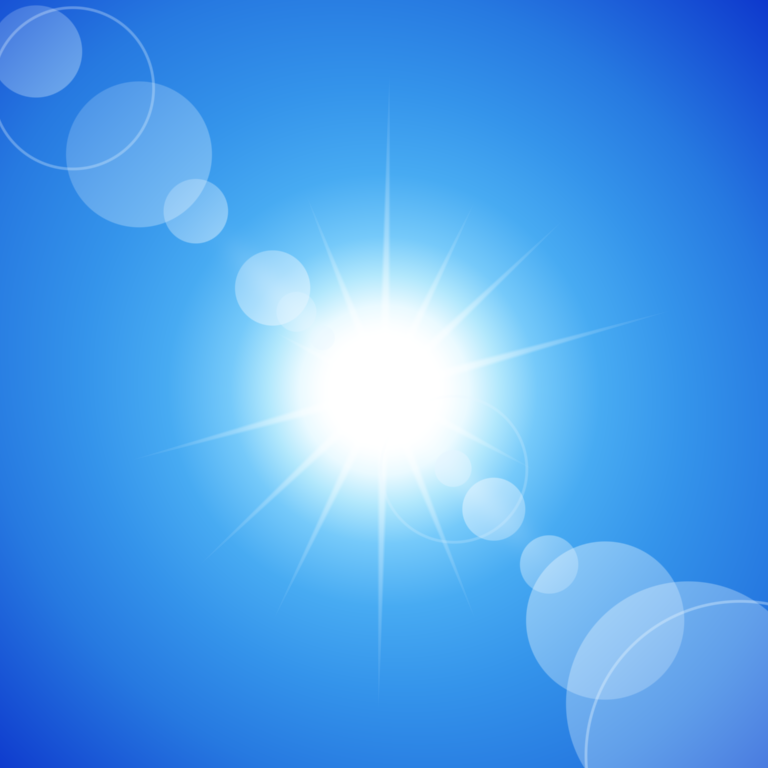
A Shadertoy shader for this background:

```glsl
// Bright sun burst in a blue sky with a diagonal chain of lens flare discs and rings.

const vec2 SUN = vec2(0.5, 0.492);
const vec2 FLARE_ORIGIN = vec2(0.5, 0.48);
const vec2 FLARE_STEP = vec2(1.0, -1.0);
const vec3 FLARE_TINT = vec3(0.90, 0.96, 1.0);
const float SKY_STRETCH = 0.88;     // sky glow reaches further along the flare axis
const float RAY_HALF_WIDTH = 0.010;
const float RAY_STRENGTH = 0.60;
const float RING_HALF_WIDTH = 0.0018;
const float BEAM_WIDTH = 0.020;
const float BEAM_REACH = 0.26;
const float BEAM_STRENGTH = 0.22;

// Sky gradient: colour and the distance from the sun where it lies
const int STOPS = 9;
const float STOP_RADIUS[STOPS] = float[STOPS](
    0.0, 0.07, 0.11, 0.15, 0.20, 0.28, 0.38, 0.50, 0.72);
const vec3 STOP_COLOR[STOPS] = vec3[STOPS](
    vec3(1.0), vec3(1.0), vec3(0.92, 0.98, 1.0),
    vec3(0.70, 0.91, 0.99), vec3(0.46, 0.79, 0.98), vec3(0.28, 0.67, 0.95),
    vec3(0.205, 0.58, 0.92), vec3(0.15, 0.475, 0.88), vec3(0.05, 0.21, 0.80));

// Rays: angle in degrees, forward length, backward length
const int RAYS = 6;
const vec3 RAY[RAYS] = vec3[RAYS](
    vec3(89.0, 0.41, 0.415), vec3(15.5, 0.385, 0.34), vec3(43.5, 0.32, 0.33),
    vec3(64.3, 0.27, 0.33), vec3(111.7, 0.27, 0.32), vec3(152.0, 0.16, 0.22));

// Flares: position along the axis, radius, opacity
const int DISCS = 11;
const vec3 DISC[DISCS] = vec3[DISCS](
    vec3(-0.453, 0.060, 0.28), vec3(-0.319, 0.095, 0.27), vec3(-0.245, 0.042, 0.36),
    vec3(-0.145, 0.049, 0.46), vec3(-0.114, 0.026, 0.32), vec3(-0.080, 0.016, 0.32),
    vec3(0.090, 0.024, 0.50), vec3(0.143, 0.041, 0.45), vec3(0.215, 0.038, 0.36),
    vec3(0.288, 0.103, 0.35), vec3(0.396, 0.159, 0.30));
const int RINGS = 3;
const vec3 RING[RINGS] = vec3[RINGS](
    vec3(-0.405, 0.105, 0.32), vec3(0.091, 0.095, 0.22), vec3(0.464, 0.201, 0.38));

vec3 skyColor(vec2 fromSun) {
    vec2 axis = normalize(FLARE_STEP);
    float along = dot(fromSun, axis) * SKY_STRETCH;
    float across = dot(fromSun, vec2(-axis.y, axis.x));
    // Stretch only the outer sky so that the core stays round
    float radius = length(fromSun);
    radius = mix(radius, length(vec2(along, across)), smoothstep(0.2, 0.6, radius));
    vec3 color = STOP_COLOR[0];
    for (int i = 1; i < STOPS; i++) {
        float blend = (radius - STOP_RADIUS[i - 1]) / (STOP_RADIUS[i] - STOP_RADIUS[i - 1]);
        color = mix(color, STOP_COLOR[i], clamp(blend, 0.0, 1.0));
    }
    return color;
}

// Needle that narrows and fades towards both tips
float rayLight(vec2 fromSun, vec3 ray) {
    float angle = radians(ray.x);
    vec2 dir = vec2(cos(angle), sin(angle));
    float along = dot(fromSun, dir);
    float across = abs(dot(fromSun, vec2(-dir.y, dir.x)));
    float fade = max(1.0 - abs(along) / (along > 0.0 ? ray.y : ray.z), 0.0);
    float width = RAY_HALF_WIDTH * fade + 0.001;
    return RAY_STRENGTH * fade * (1.0 - smoothstep(0.15 * width, width, across));
}

// Disc that is brighter on the side facing the sun
float discLight(vec2 p, vec3 disc, float pixel) {
    vec2 center = FLARE_ORIGIN + disc.x * FLARE_STEP;
    vec2 offset = p - center;
    float facing = dot(offset, normalize(SUN - center)) / disc.y;
    float mask = 1.0 - smoothstep(-pixel, pixel, length(offset) - disc.y);
    return disc.z * mask * (1.0 + 0.25 * facing);
}

float ringLight(vec2 p, vec3 ring, float pixel) {
    vec2 center = FLARE_ORIGIN + ring.x * FLARE_STEP;
    float edge = abs(length(p - center) - ring.y);
    return ring.z * (1.0 - smoothstep(RING_HALF_WIDTH - pixel, RING_HALF_WIDTH + pixel, edge));
}

// Soft streak that joins the flares near the sun
float beamLight(vec2 p) {
    vec2 offset = p - FLARE_ORIGIN;
    vec2 axis = normalize(FLARE_STEP);
    float along = abs(dot(offset, axis));
    float across = dot(offset, vec2(-axis.y, axis.x)) / BEAM_WIDTH;
    return BEAM_STRENGTH * exp(-across * across) * (1.0 - smoothstep(0.5, 1.35, along / BEAM_REACH));
}

void mainImage(out vec4 fragColor, in vec2 fragCoord) {
    float pixel = 1.0 / min(iResolution.x, iResolution.y);
    vec2 p = (fragCoord - 0.5 * iResolution.xy) * pixel + 0.5;
    vec2 fromSun = p - SUN;

    vec3 color = skyColor(fromSun);
    color = mix(color, vec3(1.0), beamLight(p));
    for (int i = 0; i < RAYS; i++) color = mix(color, vec3(1.0), rayLight(fromSun, RAY[i]));
    for (int i = 0; i < DISCS; i++) color = mix(color, FLARE_TINT, discLight(p, DISC[i], pixel));
    for (int i = 0; i < RINGS; i++) color = mix(color, FLARE_TINT, ringLight(p, RING[i], pixel));

    // Keep the core pure white over the flares
    color = mix(color, vec3(1.0), 1.0 - smoothstep(0.05, 0.11, length(fromSun)));
    fragColor = vec4(color, 1.0);
}
```
